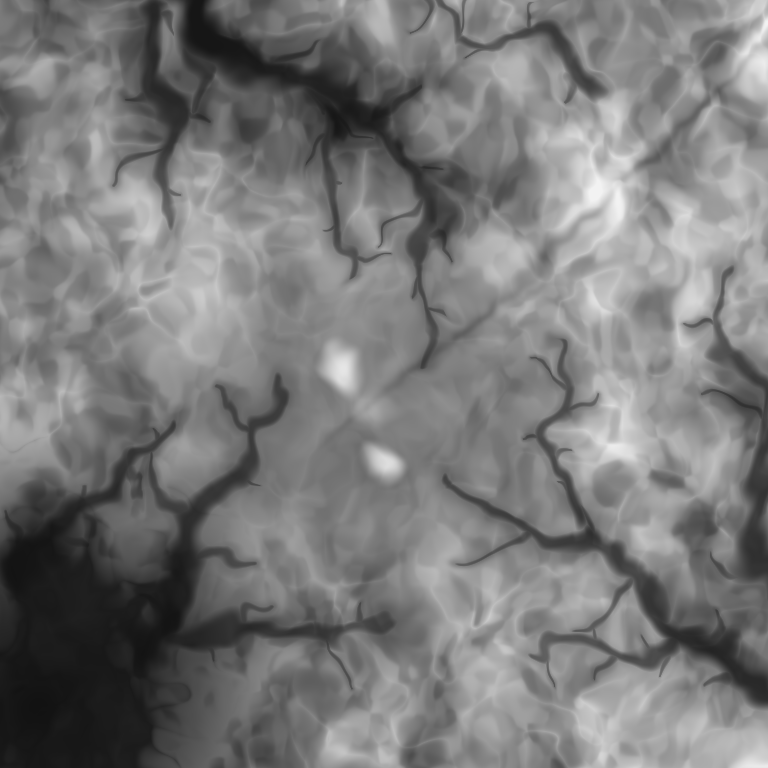
Write a WebGL 2 fragment shader that draws this texture map.

```glsl
#version 300 es
precision highp float;
// Grey height map of rough uplands cut by dark, branching valleys.

uniform vec2 u_resolution;
out vec4 fragColor;

vec3 hash3(vec2 cell) {
    vec3 h = fract(vec3(cell.xyx) * vec3(0.1031, 0.1030, 0.0973));
    h += dot(h, h.yzx + 33.33);
    return fract((h.xxy + h.yzz) * h.zyx);
}

// Soft cellular noise: random cell heights blended by nearness, about -0.5 to 0.5.
float cellNoise(vec2 p) {
    vec2 base = floor(p);
    float total = 0.0, weights = 0.0001;
    for (int y = -1; y <= 1; y++) {
        for (int x = -1; x <= 1; x++) {
            vec2 cell = base + vec2(x, y);
            vec3 rnd = hash3(cell);
            vec2 offset = cell + 0.15 + 0.7 * rnd.xy - p;
            float weight = exp(-6.0 * dot(offset, offset));
            total += weight * rnd.z;
            weights += weight;
        }
    }
    return total / weights - 0.5;
}

// Layered sines that fray straight edges.
vec2 sineWarp(vec2 p) {
    vec2 shift = vec2(0.0);
    float frequency = 23.0;
    for (int i = 0; i < 3; i++) {
        shift += sin(p.yx * frequency + 2.3 * sin(p * frequency * 0.7 + float(i))) / frequency;
        frequency *= 2.1;
    }
    return shift;
}

// Depth of a tapering cut from a to b.
float cut(vec2 p, vec2 a, vec2 b, float startWidth, float endWidth) {
    vec2 axis = b - a;
    float t = clamp(dot(p - a, axis) / dot(axis, axis), 0.0, 1.0);
    float width = mix(startWidth, endWidth, t);
    float d = length(p - a - axis * t) / width;
    float channel = (1.0 - smoothstep(0.2, 1.8, d)) * min(0.46 + 15.0 * width, 0.97);
    return max(channel, 0.28 * exp(-0.12 * d * d));
}

// Meandering valley with side gullies, from its mouth up to its head.
float valley(vec2 p, vec2 mouth, vec2 head, float width) {
    float len = distance(mouth, head);
    vec2 along = (head - mouth) / len;
    vec2 q = vec2(dot(p - mouth, along), dot(p - mouth, vec2(-along.y, along.x)));
    float seed = dot(mouth, vec2(37.0, 61.0));
    q.y -= 0.045 * len * sin(9.0 * q.x / len + seed);
    float depth = cut(q, vec2(0.0), vec2(len, 0.0), width, 0.3 * width);
    for (int i = 0; i < 5; i++) {
        vec3 rnd = hash3(vec2(float(i) + 3.0, floor(seed * 7.0)));
        float side = i % 2 == 0 ? 1.0 : -1.0;
        float t = (float(i) + 0.3 + 0.6 * rnd.x) / 5.5;
        vec2 start = vec2(t * len, 0.0);
        vec2 reach = vec2(0.2 + 0.6 * rnd.y, side) * len * (0.07 + 0.17 * rnd.z);
        float gully = width * mix(0.5, 0.25, t);
        depth = max(depth, cut(q, start, start + reach, gully, 0.3 * gully));
    }
    return depth;
}

float drainage(vec2 p) {
    // North
    float d = valley(p, vec2(0.19, 1.03), vec2(0.54, 0.79), 0.042);
    d = max(d, valley(p, vec2(0.53, 0.81), vec2(0.56, 0.54), 0.014));
    d = max(d, valley(p, vec2(0.20, 0.98), vec2(0.22, 0.71), 0.022));
    d = max(d, valley(p, vec2(0.43, 0.86), vec2(0.44, 0.66), 0.015));
    d = max(d, valley(p, vec2(0.79, 0.90), vec2(0.52, 1.01), 0.015));
    // South-west
    d = max(d, valley(p, vec2(0.18, 0.16), vec2(0.36, 0.49), 0.028));
    d = max(d, valley(p, vec2(0.17, 0.17), vec2(0.52, 0.18), 0.020));
    d = max(d, valley(p, vec2(0.02, 0.25), vec2(0.22, 0.45), 0.028));
    // South-east
    d = max(d, valley(p, vec2(1.03, 0.09), vec2(0.60, 0.39), 0.026));
    d = max(d, valley(p, vec2(0.89, 0.17), vec2(0.70, 0.15), 0.018));
    d = max(d, valley(p, vec2(0.75, 0.33), vec2(0.72, 0.54), 0.015));
    return max(d, valley(p, vec2(1.01, 0.22), vec2(0.95, 0.66), 0.021));
}

void main() {
    vec2 p = gl_FragCoord.xy / u_resolution;
    vec2 warped = p + 0.22 * sineWarp(p);

    // Relief in layers, calm in the middle and drawn out north to south at the rims
    float rim = smoothstep(0.05, 0.38, distance(p, vec2(0.45, 0.47)));
    float scale = 7.0, strength = 0.27, relief = 0.0;
    for (int i = 0; i < 4; i++) {
        relief += strength * cellNoise(warped * vec2(scale, 0.78 * scale) + 17.0 * float(i));
        scale *= 2.1;
        strength *= 0.78;
    }
    float crests = 0.13 - abs(cellNoise(warped * 25.0 + 51.0));
    relief += 0.25 * crests;

    // Plateau rising to the east
    float height = 0.51 + 0.20 * smoothstep(0.45, 0.95, p.x + 0.1 * (p.y - 0.5));
    height += relief * mix(0.28, 1.15, rim);
    height += 0.15 * exp(-dot(p - vec2(0.27, 0.64), p - vec2(0.27, 0.64)) * 400.0);

    // Straight fault running north-east
    float fault = dot(warped - vec2(0.73, 0.69), normalize(vec2(-0.87, 1.0)));
    float faultSpan = smoothstep(0.35, 0.6, p.x);
    height -= 0.10 * faultSpan * exp(-pow(fault / 0.007, 2.0));
    height += 0.07 * faultSpan * exp(-pow((fault - 0.02) / 0.014, 2.0));

    // Low basin in the south-west, then the valleys
    float basin = length(p - vec2(0.05, 0.08)) - 0.45 * relief;
    height = mix(height, 0.10 + 0.12 * relief, 1.0 - smoothstep(0.11, 0.31, basin));
    height = mix(height, 0.07, drainage(p + 0.32 * sineWarp(p) + 0.025 * relief));

    // Bright summits, the middle one fainter
    for (int i = 0; i < 3; i++) {
        float n = float(i);
        vec2 summit = vec2(0.45 + 0.04 * min(n, 1.0), 0.514 - 0.02 * n * (n + 1.0));
        float glow = 1.0 - smoothstep(0.006, 0.036, distance(warped, summit));
        height += (i == 1 ? 0.16 : 0.38) * glow;
    }

    fragColor = vec4(vec3(clamp(height, 0.03, 0.95)), 1.0);
}
```
